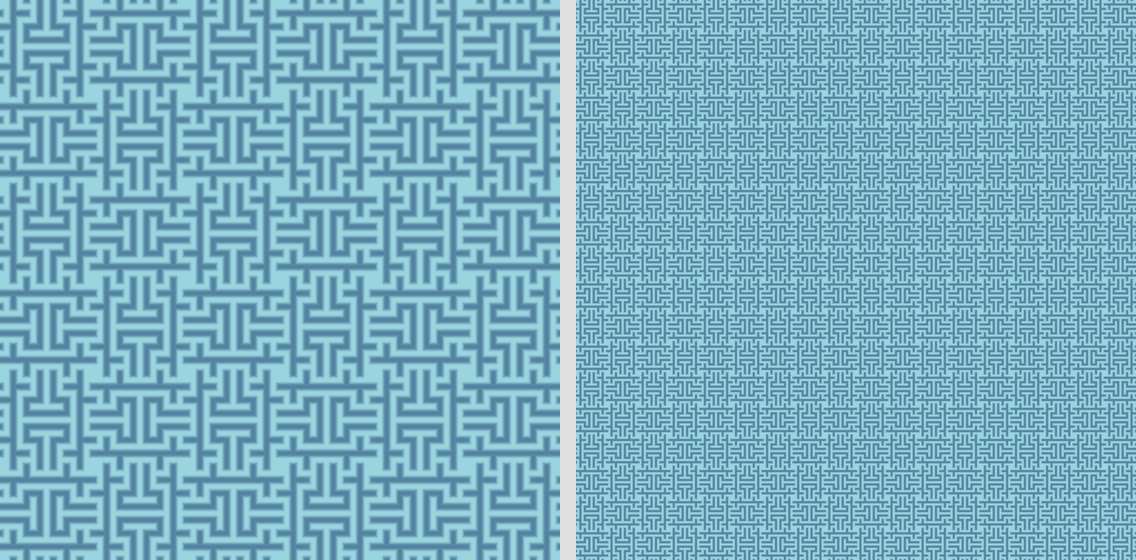
Left, the tile; right, the same tile 3 across and 3 down.
Write a Shadertoy shader that draws this pattern.

```glsl
// Distance to a unit-wide bar with square ends; seg holds its low and high end points
float barDistance(vec2 p, vec4 seg) {
    vec2 q = abs(p - 0.5 * (seg.xy + seg.zw)) - 0.5 * (seg.zw - seg.xy) - 0.5;
    return length(max(q, 0.0)) + min(max(q.x, q.y), 0.0);
}

// One quadrant of the fret, on a 7 by 7 lattice measured from the cell centre
float fretDistance(vec2 p) {
    vec4 bars[10] = vec4[10](
        vec4(5, 0, 5, 7),   // long side rail
        vec4(0, 1, 3, 1),   // central bar
        vec4(3, 1, 3, 3),   // hook
        vec4(1, 3, 3, 3),
        vec4(1, 3, 1, 7),   // stem
        vec4(3, 5, 5, 5),   // inner spur
        vec4(5, 3, 7, 3),   // outer spur
        vec4(3, 7, 3, 7),   // bar ends reaching in from adjoining cells
        vec4(7, 1, 7, 1),
        vec4(7, 5, 7, 5)
    );
    float d = 10.0;
    for (int i = 0; i < 10; i++) d = min(d, barDistance(p, bars[i]));
    return d;
}

void mainImage(out vec4 fragColor, in vec2 fragCoord) {
    // Six by six cells, each 14 line widths across
    vec2 grid = fragCoord / iResolution.xy * 6.0;
    vec2 cell = floor(grid);
    vec2 p = abs(fract(grid) - 0.5) * 14.0;

    // Alternate cells take a quarter turn
    if (mod(cell.x + cell.y, 2.0) < 0.5) p = p.yx;

    // Soft edge, never narrower than a pixel
    float softness = max(0.36, 60.0 / iResolution.y);
    float ground = smoothstep(-softness, softness, fretDistance(p));
    vec3 color = mix(vec3(0.325, 0.515, 0.627), vec3(0.605, 0.837, 0.876), ground);
    fragColor = vec4(color, 1.0);
}
```
